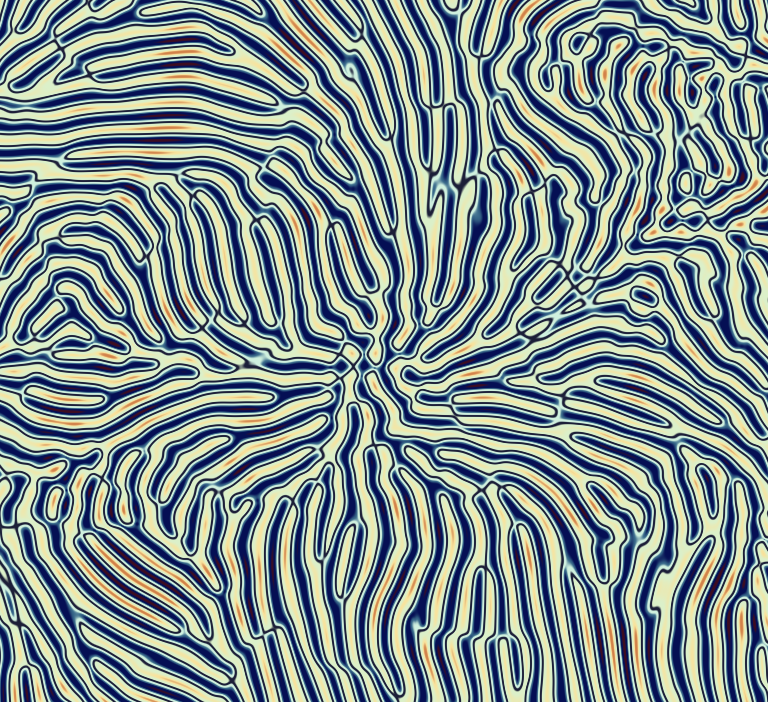
Reproduce this pattern procedurally as a WebGL 2 fragment shader.

```glsl
#version 300 es
precision highp float;

uniform vec2 u_resolution;
out vec4 fragColor;

const float TAU = 6.2831853;
const float STRIPES = 28.5;       // stripe periods per canvas height
const float CELL_PERIODS = 1.35;  // stripe periods per wavelet cell
const float WAVENUMBER = TAU * CELL_PERIODS;

const vec3 MAROON = vec3(0.24, 0.05, 0.13);
const vec3 NAVY = vec3(0.02, 0.06, 0.33);
const vec3 TEAL = vec3(0.22, 0.41, 0.54);
const vec3 MINT = vec3(0.81, 0.94, 0.87);
const vec3 INK = vec3(0.11, 0.12, 0.22);
const vec3 PALE = vec3(0.86, 0.94, 0.79);
const vec3 CREAM = vec3(0.97, 0.89, 0.62);
const vec3 RUST = vec3(0.82, 0.50, 0.28);

float hash(vec2 p) {
    return fract(sin(dot(p, vec2(127.1, 311.7))) * 43758.5453);
}

float valueNoise(vec2 p) {
    vec2 i = floor(p);
    vec2 f = fract(p);
    vec2 u = f * f * (3.0 - 2.0 * f);
    float low = mix(hash(i), hash(i + vec2(1.0, 0.0)), u.x);
    float high = mix(hash(i + vec2(0.0, 1.0)), hash(i + vec2(1.0, 1.0)), u.x);
    return mix(low, high, u.y);
}

// Stripes radiate from the centre and wander more towards the border.
float waveAngle(vec2 p, vec2 centre) {
    vec2 arm = p - centre;
    float wander = mix(2.0, 4.4, smoothstep(0.1, 0.5, length(arm)));
    float bend = valueNoise(p * 5.0 + 17.0) - 0.5;
    return atan(arm.y, arm.x) + 0.25 * TAU + wander * bend;
}

// Sum of oriented wavelets: x holds the value, yz its gradient.
vec3 waveletField(vec2 q, vec2 centre, float cellsPerHeight) {
    vec2 cell = floor(q);
    vec3 field = vec3(0.0);
    for (int y = -2; y <= 2; y++) {
        for (int x = -2; x <= 2; x++) {
            vec2 id = cell + vec2(x, y);
            vec2 site = id + vec2(hash(id), hash(id + 41.3));
            vec2 d = q - site;
            float falloff = max(1.0 - 0.25 * dot(d, d), 0.0);
            float weight = falloff * falloff * falloff;
            float angle = waveAngle(site / cellsPerHeight, centre);
            vec2 wave = WAVENUMBER * vec2(cos(angle), sin(angle));
            float phase = dot(wave, d) + TAU * hash(id + 83.7);
            vec2 slope = -1.5 * falloff * falloff * d * cos(phase)
                       - weight * wave * sin(phase);
            field += vec3(weight * cos(phase), slope);
        }
    }
    return field;
}

// Even out the stripe profile; strong crests overshoot, weak ones fade.
float stripeProfile(vec3 field) {
    vec2 slope = field.yz / WAVENUMBER;
    float level = field.x * inversesqrt(field.x * field.x + dot(slope, slope) + 0.04);
    return level * mix(0.98, 1.18, smoothstep(1.1, 2.7, abs(field.x)));
}

float rise(float x, float edge, float soft) {
    return smoothstep(edge - soft, edge + soft, x);
}

// From trough (0) to crest (1): navy, mint rim, ink line, pale, cream.
vec3 stripeColour(float u, float profile, float soft) {
    vec3 colour = mix(NAVY, TEAL, rise(u, 0.23, 0.06));
    colour = mix(colour, MINT, rise(u, 0.325, soft));
    colour = mix(colour, INK, rise(u, 0.475, soft));
    colour = mix(colour, PALE, rise(u, 0.63, soft));
    colour = mix(colour, CREAM, smoothstep(0.74, 0.97, u));
    colour = mix(colour, MAROON, smoothstep(1.02, 1.17, -profile));
    return mix(colour, RUST, smoothstep(1.0, 1.19, profile));
}

void main() {
    vec2 p = gl_FragCoord.xy / u_resolution.y;
    vec2 centre = vec2(0.5 * u_resolution.x / u_resolution.y, 0.515);
    float cellsPerHeight = STRIPES / CELL_PERIODS;

    vec3 field = waveletField(p * cellsPerHeight, centre, cellsPerHeight);
    float profile = stripeProfile(field);
    float u = 0.5 + 2.0 * asin(clamp(profile, -1.0, 1.0)) / TAU;
    float pixelWidth = length(vec2(dFdx(u), dFdy(u)));
    float soft = clamp(0.55 * pixelWidth, 0.05, 0.09);
    fragColor = vec4(stripeColour(u, profile, soft), 1.0);
}
```
